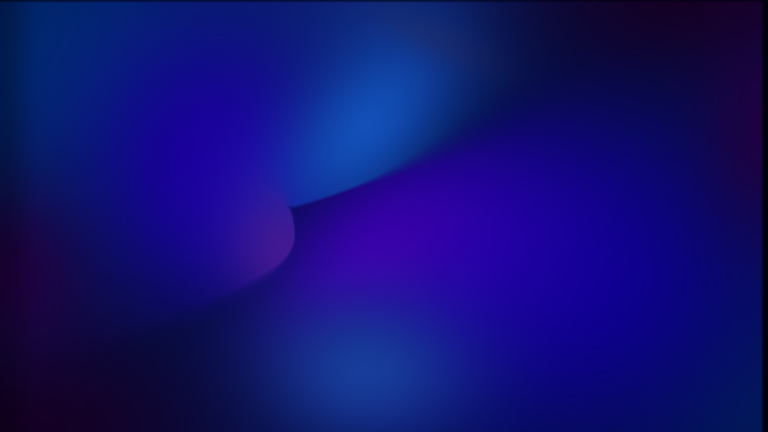
Write a WebGL 2 fragment shader that draws this background.

```glsl
#version 300 es
precision highp float;
// Dark folded silk of light: azure and indigo sheets meeting along a soft curved crease.
uniform vec2 u_resolution;
out vec4 fragColor;

// Palette
const vec3 NAVY = vec3(0.01, 0.055, 0.27);
const vec3 TEAL = vec3(0.00, 0.17, 0.44);
const vec3 DEEP_TEAL = vec3(0.00, 0.11, 0.30);
const vec3 COBALT = vec3(0.05, 0.16, 0.49);
const vec3 AZURE = vec3(0.07, 0.31, 0.72);
const vec3 STEEL = vec3(0.09, 0.24, 0.61);
const vec3 DUSK = vec3(0.16, 0.17, 0.38);
const vec3 ROYAL = vec3(0.04, 0.00, 0.55);
const vec3 INDIGO = vec3(0.08, 0.00, 0.58);
const vec3 VIOLET = vec3(0.13, 0.00, 0.65);
const vec3 PURPLE = vec3(0.23, 0.00, 0.67);
const vec3 ORCHID = vec3(0.29, 0.10, 0.58);
const vec3 PLUM = vec3(0.13, 0.00, 0.25);
const vec3 DARK_PLUM = vec3(0.08, 0.00, 0.14);
const vec3 RIM = vec3(0.00, 0.00, 0.06);

// Crease geometry, in units of canvas height
const vec2 FOLD_START = vec2(0.683, 0.521);
const vec2 FOLD_BEND = vec2(0.28, 0.36);     // slope, curvature
const vec2 FOLD_SOFT = vec2(0.006, 0.15);    // blur at start, at far end
const vec2 LOBE_TIP = vec2(0.683, 0.455);
const vec2 LOBE_BEND = vec2(7.0, 2.85);      // curvature below, above the tip
const vec2 LOBE_SOFT = vec2(0.004, 0.13);

// Rotated elliptical Gaussian
float glow(vec2 p, vec2 center, vec2 radius, float angle) {
    float c = cos(angle), s = sin(angle);
    vec2 d = p - center;
    vec2 q = vec2(c * d.x + s * d.y, c * d.y - s * d.x) / radius;
    return exp(-dot(q, q));
}

// Coverage above the rising fold; its blur grows with distance
float aboveFold(vec2 p) {
    float t = max(p.x - FOLD_START.x, 0.0);
    float edge = FOLD_START.y + t * (FOLD_BEND.x + FOLD_BEND.y * t);
    float soft = mix(FOLD_SOFT.x, FOLD_SOFT.y, smoothstep(0.12, 0.75, t));
    return smoothstep(-soft, soft, p.y - edge);
}

// Coverage inside the rounded lobe; its lower end dissolves
float insideLobe(vec2 p) {
    float dy = p.y - LOBE_TIP.y;
    float bend = dy < 0.0 ? LOBE_BEND.x : LOBE_BEND.y;
    float edge = LOBE_TIP.x - bend * dy * dy;
    float fade = smoothstep(0.03, 0.24, -dy) + 0.4 * smoothstep(0.04, 0.16, dy);
    float soft = mix(LOBE_SOFT.x, LOBE_SOFT.y, fade);
    return smoothstep(-soft, soft, edge - p.x);
}

vec3 upperSheet(vec2 p, float lobe) {
    vec3 c = mix(NAVY, TEAL, glow(p, vec2(0.22, 0.84), vec2(0.50, 0.42), 0.0));
    c = mix(c, COBALT, 0.8 * glow(p, vec2(0.85, 0.95), vec2(0.30, 0.22), 0.0));
    c = mix(c, INDIGO, glow(p, vec2(0.46, 0.62), vec2(0.27, 0.32), 0.0));
    c = mix(c, VIOLET, 0.8 * glow(p, vec2(0.57, 0.58), vec2(0.18, 0.24), 0.0));
    c = mix(c, AZURE, glow(p, vec2(0.85, 0.71), vec2(0.28, 0.15), 0.87));
    c = mix(c, DUSK, 0.35 * glow(p, vec2(1.01, 0.91), vec2(0.16, 0.045), -0.42));
    return mix(c, ORCHID, 0.85 * lobe * glow(p, vec2(0.66, 0.42), vec2(0.12, 0.14), 0.0));
}

vec3 lowerSheet(vec2 p) {
    vec3 c = mix(NAVY, DEEP_TEAL, glow(p, vec2(1.75, 0.05), vec2(0.22, 0.32), 0.0));
    c = mix(c, ROYAL, glow(p, vec2(1.35, 0.34), vec2(0.42, 0.35), 0.0));
    c = mix(c, VIOLET, glow(p, vec2(1.08, 0.41), vec2(0.34, 0.25), 0.35));
    c = mix(c, PURPLE, glow(p, vec2(0.87, 0.41), vec2(0.26, 0.15), 0.60));
    return mix(c, STEEL, glow(p, vec2(0.84, 0.14), vec2(0.24, 0.17), 0.0));
}

void main() {
    vec2 p = gl_FragCoord.xy / u_resolution.y;
    float width = u_resolution.x / u_resolution.y;

    // Two sheets joined along the crease
    float lobe = insideLobe(p);
    float upper = max(aboveFold(p), lobe);
    vec3 color = mix(lowerSheet(p), upperSheet(p, lobe), upper);

    // Plum shadows in the outer corners
    color = mix(color, DARK_PLUM, glow(p, vec2(1.62, 1.02), vec2(0.42, 0.20), 0.0));
    color = mix(color, PLUM, 0.85 * glow(p, vec2(1.77, 0.70), vec2(0.14, 0.24), 0.0));
    color = mix(color, DARK_PLUM, glow(p, vec2(0.08, 0.00), vec2(0.40, 0.25), 0.0));
    color = mix(color, PLUM, 0.95 * glow(p, vec2(0.02, 0.36), vec2(0.18, 0.20), 0.0));

    // Dim left side and thin dark rims on the right and top
    color *= mix(0.72, 1.0, smoothstep(0.0, 0.10, p.x));
    color = mix(RIM, color, smoothstep(0.008, 0.018, width - p.x));
    color = mix(color, RIM, 0.6 * (1.0 - smoothstep(0.0, 0.008, 1.0 - p.y)));
    fragColor = vec4(color, 1.0);
}
```
